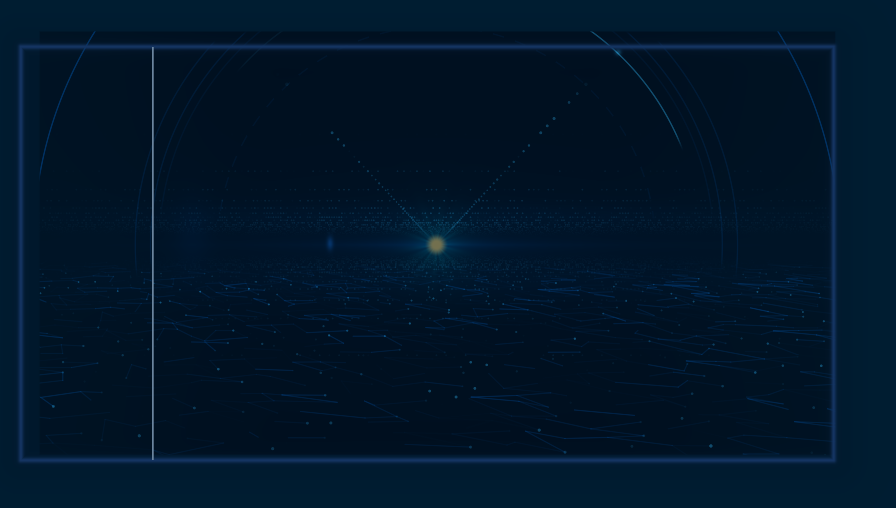
A Shadertoy shader for this background:

```glsl
const vec2 CANVAS = vec2(1.7615, 1.0);
const vec2 STAR = vec2(0.858, 0.518);
const vec4 PANEL = vec4(0.078, 0.105, 1.642, 0.938);  // left, bottom, right, top
const vec4 FRAME = vec4(0.041, 0.094, 1.639, 0.908);
const float RULE_X = 0.3005;
const vec2 NET_CELL = vec2(0.15, 0.055);
const vec2 GRID_STEP = vec2(0.088, 2.3);
const float RAY_SLOPE = 0.93;
const float RAY_STEP = 0.06;
const vec3 BACKDROP = vec3(0.0, 0.115, 0.195);
const vec3 NIGHT = vec3(0.0, 0.060, 0.122);
const vec3 DEEP_BLUE = vec3(0.0, 0.14, 0.29);
const vec3 TEAL = vec3(0.09, 0.32, 0.41);
const vec3 FRAME_BLUE = vec3(0.08, 0.205, 0.385);
const vec3 RULE_COLOR = vec3(0.42, 0.52, 0.62);
const vec3 CORE_COLOR = vec3(0.45, 0.44, 0.31);

float pixel;

float hash(vec2 p) {
    vec3 q = fract(p.xyx * vec3(0.1031, 0.1030, 0.0973));
    q += dot(q, q.yzx + 33.33);
    return fract((q.x + q.y) * q.z);
}

float boxDistance(vec2 p, vec4 box) {
    vec2 d = abs(p - 0.5 * (box.xy + box.zw)) - 0.5 * (box.zw - box.xy);
    return length(max(d, 0.0)) + min(max(d.x, d.y), 0.0);
}

float segmentDistance(vec2 p, vec2 a, vec2 b) {
    vec2 ab = b - a;
    return length(p - a - ab * clamp(dot(p - a, ab) / dot(ab, ab), 0.0, 1.0));
}

float stroke(float d, float width) {
    return 1.0 - smoothstep(width, width + pixel, abs(d));
}

float blob(vec2 p, vec2 size) {
    return exp(-dot(p / size, p / size));
}

float arc(vec2 p, float radius, float from, float to) {
    float angle = atan(p.y, p.x);
    float span = smoothstep(from, from + 0.08, angle) * (1.0 - smoothstep(to - 0.03, to, angle));
    return stroke(length(p) - radius, 0.0004) * span;
}

// Node of the floor net, as offset from the star with depth downwards
vec2 netNode(vec2 cell) {
    vec2 jitter = vec2(hash(cell), hash(cell + 71.3));
    vec2 q = (cell + jitter) * NET_CELL;
    float depth = exp(q.y) - 0.05;
    return vec2(q.x * (depth + 0.12), depth);
}

vec3 floorNet(vec2 p) {
    vec2 base = floor(vec2(p.x / (p.y + 0.12), log(p.y + 0.05)) / NET_CELL);
    float links = 0.0, nodes = 0.0;
    for (int j = -1; j <= 1; j++)
    for (int i = -2; i <= 1; i++) {
        vec2 cell = base + vec2(i, j);
        vec2 a = netNode(cell);
        float pick = hash(cell + 17.0);
        float level = hash(cell + 5.0);
        float cluster = 0.55 + 0.45 * sin(cell.x * 0.9 + 2.0 * sin(cell.y * 0.8));
        float strength = cluster * (0.25 + 0.75 * level);
        if (pick < 0.5) links += strength * stroke(segmentDistance(p, a, netNode(cell + vec2(1, 0))), 0.0002);
        if (pick > 0.3 && pick < 0.6) links += strength * stroke(segmentDistance(p, a, netNode(cell + vec2(1, 1))), 0.0002);
        nodes += step(0.5, pick) * level * level * level * stroke(length(p - a), 0.0004 + 0.005 * a.y * level);
    }
    return DEEP_BLUE * 0.55 * min(links, 1.3) + TEAL * 0.75 * nodes;
}

// Perspective rows of dots, mirrored above and below the horizon
float dotGrid(vec2 p) {
    float row = max(round(1.0 / (p.y * GRID_STEP.y)), 1.0);
    float depth = 1.0 / (row * GRID_STEP.y);
    float column = round(p.x / (depth * GRID_STEP.x));
    vec2 spot = vec2(column * GRID_STEP.x * depth, depth);
    float lit = smoothstep(0.35, 1.0, hash(vec2(column, row)));
    return lit * stroke(length(p - spot), 0.0007) * smoothstep(0.015, 0.05, p.y);
}

float rayDots(vec2 p) {
    float r = max(length(p), 0.001);
    float id = round(log(r) / RAY_STEP);
    vec2 spot = normalize(vec2(sign(p.x) * RAY_SLOPE, 1.0)) * exp(id * RAY_STEP);
    float seed = hash(vec2(id, 3.0 + sign(p.x)));
    float lit = mix(0.75, step(0.5, seed), smoothstep(0.15, 0.28, r)) * smoothstep(0.01, 0.06, r);
    return lit * stroke(length(p - spot), 0.0004 + 0.005 * r * seed) * (1.0 - smoothstep(0.35, 0.47, r));
}

vec3 scene(vec2 p) {
    vec2 q = p - STAR;
    float height = abs(q.y), r = length(q);
    vec2 folded = vec2(abs(q.x), q.y);
    vec3 color = NIGHT + vec3(0.0, 0.012, 0.014) * smoothstep(0.3, 0.8, abs(q.x));
    color += vec3(0.0, 0.018, 0.036) * exp(-height / 0.11) * exp(-q.x * q.x * 2.0);

    // Ceiling and floor
    float speckle = dotGrid(vec2(q.x, max(height, 0.004)));
    if (q.y > 0.0) {
        color += TEAL * 0.45 * speckle * exp(-abs(q.x) * 2.2) * (1.0 - smoothstep(0.1, 0.24, height));
        color += TEAL * 0.6 * rayDots(q);
        color += DEEP_BLUE * 0.09 * blob(vec2(q.x, q.y - 0.055), vec2(0.7, 0.025));
    } else {
        color += floorNet(vec2(q.x, height)) * smoothstep(0.025, 0.09, height);
        color += TEAL * 0.27 * speckle * exp(-q.x * q.x * 7.0);
        color += DEEP_BLUE * 0.07 * blob(vec2(q.x, q.y + 0.07), vec2(0.8, 0.04));
    }

    // Concentric arcs
    color += DEEP_BLUE * 0.85 * arc(folded, 0.792, 0.12, 0.6);
    color += DEEP_BLUE * 0.28 * (arc(folded, 0.562, -0.1, 0.85) + arc(folded, 0.592, -0.12, 0.75));
    color += DEEP_BLUE * 0.16 * arc(folded, 0.545, 0.1, 1.0);
    color += DEEP_BLUE * 0.16 * arc(folded, 0.43, 0.1, 1.5) * step(0.0, sin(atan(q.y, q.x) * 60.0));
    color += TEAL * (q.x > 0.0 ? 0.75 : 0.14) * arc(folded, 0.519, q.x > 0.0 ? 0.36 : 0.7, 0.98);
    color += TEAL * 0.6 * blob(q - 0.521 * vec2(cos(0.815), sin(0.815)), vec2(0.006));

    // Star, spikes, streak and side flares
    float angle = atan(q.y, q.x);
    float spikes = 0.75 + 0.15 * sin(angle * 14.0) + 0.1 * sin(angle * 23.0 + 1.0);
    color += vec3(0.0, 0.24, 0.24) * spikes * exp(-r / 0.03);
    color += vec3(0.0, 0.06, 0.14) * exp(-height / 0.012 - abs(q.x) / 0.16);
    color = mix(color, CORE_COLOR, 1.0 - smoothstep(0.006, 0.024, r));
    color += vec3(0.02, 0.11, 0.22) * blob(q + vec2(0.209, -0.003), vec2(0.006, 0.013));
    color += vec3(0.0, 0.012, 0.03) * blob(q + vec2(0.48, -0.02), vec2(0.035, 0.07));
    return color;
}

void mainImage(out vec4 fragColor, in vec2 fragCoord) {
    pixel = 1.0 / iResolution.y;
    vec2 p = fragCoord / iResolution.xy * CANVAS;
    float frame = boxDistance(p, FRAME);

    // Backdrop with a soft shadow around the frame
    vec3 color = BACKDROP - vec3(0.0, 0.022, 0.025) * exp(-max(frame, 0.0) / 0.035);
    color = mix(color, scene(p), 1.0 - smoothstep(-pixel, pixel, boxDistance(p, PANEL)));

    // Glowing frame and vertical rule
    float glow = 0.8 * exp(-frame * frame / 0.000025) + 0.2 * exp(-abs(frame) / 0.008);
    color = mix(color, FRAME_BLUE, glow);
    float rule = stroke(p.x - RULE_X, 0.0006) * step(FRAME.y, p.y) * step(p.y, FRAME.w);
    color = mix(color, RULE_COLOR, rule);
    fragColor = vec4(color, 1.0);
}
```
